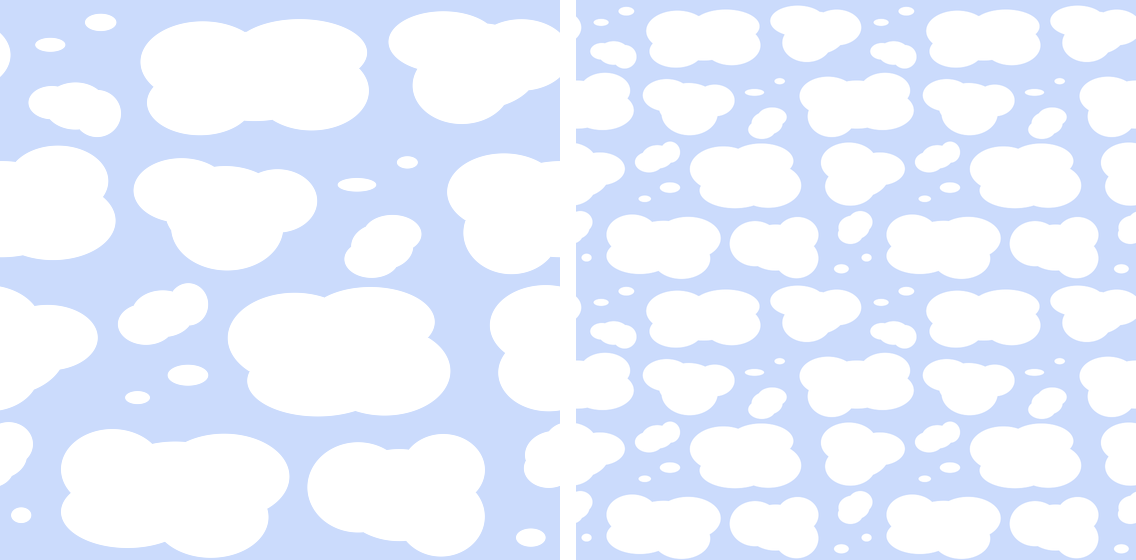
Left, the tile; right, the same tile 2 across and 2 down.
Reproduce this pattern procedurally as a three.js fragment shader.

```glsl
// Flat white cartoon clouds on a pale blue sky, tiling in both directions.
// Staggered rows hold a wide, a middle and a small cloud each; a cloud is a
// union of ellipses in a box, and loose puffs sit beside each small cloud.

varying vec2 vUv;

const vec3 SKY = vec3(0.795, 0.860, 0.990);
const vec3 CLOUD = vec3(1.0);

const int ROWS = 4;
const float ROW_HEIGHT = 0.25;                      // 1 / ROWS
const float ROW_STAGGER = 0.39;                     // shift from row to row
const vec3 SLOT_WIDTH = vec3(0.44, 0.36, 0.20);     // sums to 1
const vec3 SLOT_FILL = vec3(0.92, 0.87, 0.46);      // cloud height / row height
const vec3 LOBE_COUNT = vec3(4.0, 3.0, 2.0);        // outer lobes per cloud
const float GAP = 0.032;                            // sky between neighbours
const vec2 CORE_RADIUS = vec2(0.66, 0.74);          // share of the half box
const vec2 LOBE_MIN = vec2(0.42, 0.52);
const vec2 LOBE_MAX = vec2(0.62, 0.74);
const vec2 PUFF_MIN = vec2(0.018, 0.010);
const vec2 PUFF_MAX = vec2(0.038, 0.020);
const vec2 PUFF_SPREAD = vec2(0.045, 0.020);
const float PUFF_DROP = 0.065;                      // puffs to row centre
const float EDGE = 0.001;                           // half width of the edge
const float SEED = 11.0;
const float TAU = 6.2831853;

vec2 hash2(vec2 p) {
  vec3 q = fract(p.xyx * vec3(0.1031, 0.1030, 0.0973));
  q += dot(q, q.yzx + 33.33);
  return fract((q.xx + q.yz) * q.zy);
}

// Shortest offset on the unit torus
vec2 wrapOffset(vec2 p) {
  return p - floor(p + 0.5);
}

// Approximate signed distance to an axis-aligned ellipse
float ellipse(vec2 p, vec2 radius) {
  p = abs(p) + 1e-5;
  float k = length(p / radius);
  return k * (k - 1.0) / length(p / (radius * radius));
}

// Core ellipse with outer lobes pushed against the walls of the box
float cloud(vec2 p, vec2 halfBox, float lobes, float id) {
  float d = ellipse(p, halfBox * CORE_RADIUS);
  vec2 pose = hash2(vec2(id, SEED));
  float phase = mix(0.35, 1.05, pose.x);
  float mirror = pose.y < 0.5 ? -1.0 : 1.0;
  for (int i = 0; i < 4; i++) {
    float k = float(i);
    if (k >= lobes) break;
    vec2 key = vec2(id * 5.0 + k, SEED + 23.0);
    vec2 radius = mix(LOBE_MIN, LOBE_MAX, hash2(key));
    float wobble = 0.4 * (hash2(key + 61.0).x - 0.5);
    float angle = phase + TAU * (k + wobble) / lobes;
    vec2 side = vec2(mirror * cos(angle), sin(angle));
    vec2 centre = (1.0 - radius) * clamp(1.3 * side, -1.0, 1.0);
    d = min(d, ellipse(p - centre * halfBox, radius * halfBox));
  }
  return d;
}

// Two loose ellipses on the free side of a small cloud
float puffs(vec2 p, float side, float id) {
  float d = 1.0;
  for (int i = 0; i < 2; i++) {
    float s = float(i) * 2.0 - 1.0;
    vec2 radius = mix(PUFF_MIN, PUFF_MAX, hash2(vec2(id + s, SEED + 47.0)));
    vec2 centre = s * PUFF_SPREAD + vec2(0.0, side * PUFF_DROP);
    d = min(d, ellipse(p - centre, radius));
  }
  return d;
}

void main() {
  float d = 1.0;
  for (int r = 0; r < ROWS; r++) {
    float row = float(r);
    float x = row * ROW_STAGGER + 0.1 * hash2(vec2(row, SEED + 5.0)).x;
    float y = (row + 0.5) * ROW_HEIGHT;

    for (int s = 0; s < 3; s++) {
      float id = row * 3.0 + float(s) + 1.0;
      vec2 h = hash2(vec2(id, SEED + 31.0));
      float width = SLOT_WIDTH[s];
      vec2 box = vec2(width - GAP, ROW_HEIGHT * SLOT_FILL[s] * mix(0.94, 1.04, h.x));
      vec2 p = wrapOffset(vUv - vec2(x + 0.5 * width, y));

      // Use up the spare height; small clouds go fully up or down
      float lift = s == 2 ? (h.y < 0.5 ? -1.0 : 1.0) : 2.0 * h.y - 1.0;
      float slack = 0.5 * (ROW_HEIGHT * 0.97 - box.y);
      d = min(d, cloud(p - vec2(0.0, lift * slack), 0.5 * box, LOBE_COUNT[s], id));
      if (s == 2) d = min(d, puffs(p, -lift, id));
      x += width;
    }
  }
  gl_FragColor = vec4(mix(CLOUD, SKY, smoothstep(-EDGE, EDGE, d)), 1.0);
}
```
